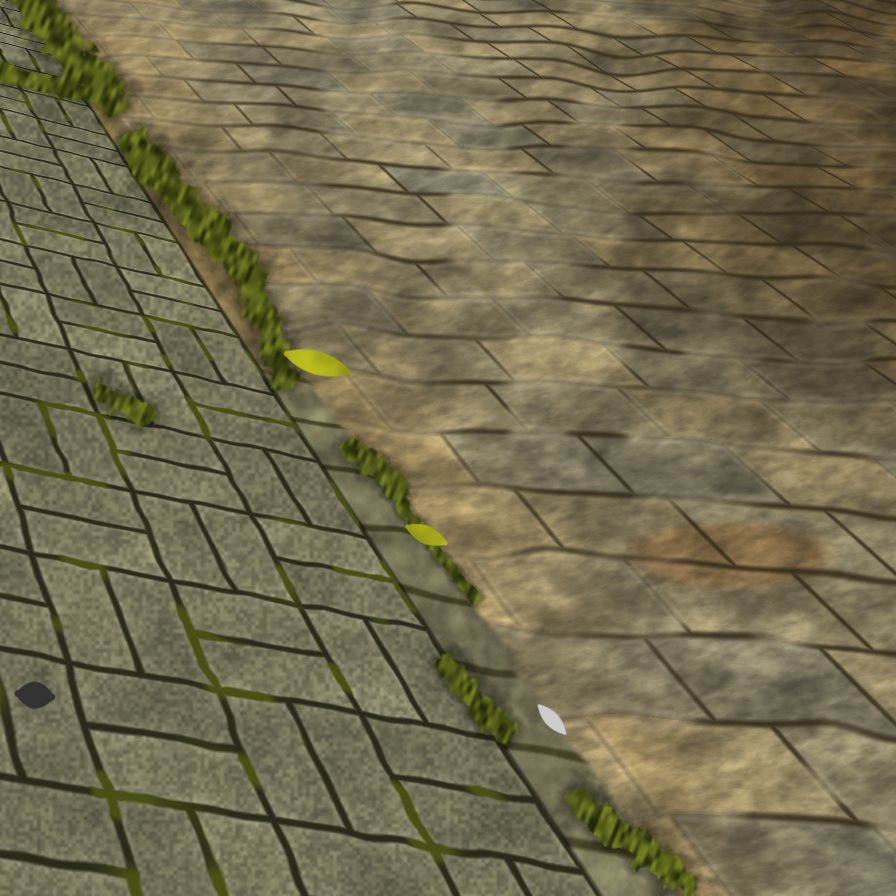
Write a Shadertoy shader that draws this texture.

```glsl
// A brick pavement in basket weave meets a road of worn stone along a grassy curb.
// Both surfaces are perspective grids; value noise adds wear, moss and turf, and
// tapered strokes add leaves and litter. Points are measured from the top left.

float hash(vec2 p) {
  vec3 q = fract(p.xyx * 0.1031);
  q += dot(q, q.yzx + 33.33);
  return fract((q.x + q.y) * q.z);
}

float noise(vec2 p) {
  vec2 i = floor(p), f = fract(p);
  f = f * f * (3.0 - 2.0 * f);
  return mix(mix(hash(i), hash(i + vec2(1, 0)), f.x),
             mix(hash(i + vec2(0, 1)), hash(i + vec2(1, 1)), f.x), f.y);
}

float fbm(vec2 p) {
  float sum = 0.0, amp = 0.533;
  for (int k = 0; k < 4; k++) {
    sum += amp * noise(p);
    p = mat2(1.6, 1.2, -1.2, 1.6) * p + 7.3;
    amp *= 0.5;
  }
  return sum;
}

// Distance to a segment in x, position along it in y
vec2 segment(vec2 p, vec2 a, vec2 b) {
  vec2 d = b - a;
  float t = clamp(dot(p - a, d) / dot(d, d), 0.0, 1.0);
  return vec2(length(p - a - d * t), t);
}

// Tapered stroke mask
float leaf(vec2 p, vec4 ends, float width, float px) {
  vec2 s = segment(p, ends.xy, ends.zw);
  return 1.0 - smoothstep(-px, px, s.x - width * (0.25 + 3.0 * s.y * (1.0 - s.y)));
}

float patchMask(vec2 p, vec2 center, vec2 radius) {
  return 1.0 - smoothstep(0.75, 1.1, length((p - center) / radius));
}

// Grid coordinates in xy, perspective divisor in z
vec3 pavementPlane(vec2 p) {
  mat3 project = mat3(0.168, 0.0443, 0.02, -0.0326, -0.0543, 0.103, 0.241, 0.768, 1);
  vec3 h = inverse(project) * vec3(p, 1);
  return vec3(h.xy / h.z, 1.0 / h.z);
}

vec3 pavement(vec2 p, vec3 plane, float px) {
  vec2 g = plane.xy;
  vec2 q = g + 0.035 * (vec2(noise(g * 5.0), noise(g * 5.0 + 40.0)) - 0.5);
  vec2 cell = floor(q), f = fract(q);
  if (mod(cell.x + cell.y, 2.0) > 0.5) f = f.yx;
  float across = fract(f.y * 2.0);
  float edge = min(min(f.x, 1.0 - f.x), 0.5 * min(across, 1.0 - across));
  float aa = px * plane.z / 0.14;
  float tone = hash(cell * 2.0 + floor(f.y * 2.0) * 17.0 + 60.0) - 0.5;
  vec3 c = vec3(0.455, 0.45, 0.35) * (1.0 + 0.16 * tone);
  c *= (0.82 + 0.36 * fbm(p * 22.0)) * (0.83 + 0.34 * noise(p * 230.0));
  c += 0.045 * (smoothstep(0.02, 0.04, edge) - smoothstep(0.04, 0.1, edge));
  float moss = smoothstep(0.57, 0.75, noise(g * 3.1 + 11.0));
  vec3 gap = mix(vec3(0.17, 0.165, 0.1), vec3(0.29, 0.31, 0.08), moss);
  float width = 0.019 + 0.02 * moss * noise(p * 90.0);
  return mix(gap, c, smoothstep(width - aa, width + aa + 0.014, edge));
}

vec3 curb(vec2 p, vec3 plane) {
  float along = plane.y * 1.35 + 0.2 * noise(p * 20.0);
  float edge = min(fract(along), 1.0 - fract(along));
  vec3 stone = vec3(0.45, 0.44, 0.33) * (0.9 + 0.2 * hash(vec2(floor(along) + 50.0, 3)));
  stone = mix(vec3(0.25, 0.24, 0.14), stone, smoothstep(0.02, 0.09, edge));
  vec3 c = mix(vec3(0.52, 0.45, 0.29), stone, smoothstep(0.36, 0.46, p.y));
  return c * (0.65 + 0.7 * fbm(p * 45.0)) * mix(0.5, 1.0, smoothstep(2.01, 2.05, plane.x));
}

vec3 road(vec2 p, float side, float px) {
  float wobble = noise(p * 13.0) - 0.5;
  float depth = p.y - 0.06 * (p.x - 0.5) + 0.52 + 0.018 * wobble;
  float v = 17.0 / depth, row = floor(v);
  float u = 6.2 * (p.x + 0.37 + 0.02 * wobble) / depth + 5.0 * hash(vec2(row, 9));
  vec2 f = 0.5 - abs(fract(vec2(u, v)) - 0.5);
  float edge = min(f.x * depth / 6.2, f.y * depth * depth / 17.0);
  // Dusty near the curb, deep brown toward the upper right
  vec3 c = mix(vec3(0.54, 0.485, 0.35), vec3(0.515, 0.485, 0.38), smoothstep(0.02, 0.25, side));
  float shade = smoothstep(0.5, 1.05, p.x) * (1.0 - smoothstep(0.25, 0.65, p.y));
  c = mix(c, vec3(0.34, 0.285, 0.185), shade);
  c *= mix(vec3(0.9, 0.92, 0.96), vec3(1.09, 1.05, 0.98), hash(vec2(floor(u) + 30.0, row)));
  c = mix(c, vec3(0.54, 0.42, 0.26), 0.7 * patchMask(p, vec2(0.815, 0.62), vec2(0.12, 0.04)));
  c = mix(c, vec3(0.32, 0.3, 0.24), 0.5 * patchMask(p, vec2(0.73, 0.205), vec2(0.07, 0.015)));
  c *= 0.6 + 0.8 * fbm(p * vec2(18, 30));
  c *= 0.78 + 0.44 * fbm(vec2(p.x - 0.5 * p.y, p.y + 0.3 * p.x) * vec2(60, 130));
  // Broken joints with a pale rim
  float worn = smoothstep(0.3, 0.65, noise(p * 15.0 + 20.0)) * smoothstep(0.01, 0.2, side);
  float width = 0.0028 * depth;
  c += 0.06 * (1.0 - smoothstep(width, width * 4.0, edge)) * (1.0 - worn);
  float joint = 1.0 - smoothstep(width * 0.4 - px, width * 1.7 + px, edge);
  return mix(c, vec3(0.2, 0.165, 0.1), joint * (0.2 + 0.65 * worn));
}

// Turf clumps: spine ends, then half widths
vec3 grass(vec2 p, vec3 ground) {
  vec4 spine[9] = vec4[9](vec4(0.035, 0, 0.12, 0.11), vec4(0, 0.078, 0.1, 0.105),
    vec4(0.15, 0.165, 0.275, 0.305), vec4(0.275, 0.305, 0.318, 0.42),
    vec4(0.39, 0.5, 0.445, 0.542), vec4(0.45, 0.565, 0.53, 0.67),
    vec4(0.5, 0.74, 0.56, 0.815), vec4(0.65, 0.895, 0.765, 0.985), vec4(0.115, 0.438, 0.16, 0.46));
  float width[9] = float[9](0.023, 0.012, 0.023, 0.017, 0.014, 0.008, 0.015, 0.019, 0.015);
  float cover = -9.0;
  for (int k = 0; k < 9; k++)
    cover = max(cover, 1.0 - segment(p, spine[k].xy, spine[k].zw).x / width[k]);
  float blades = noise(vec2(p.x + 0.4 * p.y, p.y - 0.5 * p.x) * vec2(190, 75));
  cover += 1.5 * (fbm(p * 65.0) - 0.5);
  vec3 c = mix(vec3(0.13, 0.15, 0.035), vec3(0.47, 0.51, 0.14), blades);
  return mix(ground * (1.0 - 0.3 * smoothstep(-0.8, 0.2, cover)), c, smoothstep(0.0, 0.35, cover));
}

void mainImage(out vec4 fragColor, in vec2 fragCoord) {
  vec2 p = fragCoord / iResolution.xy;
  p.y = 1.0 - p.y;
  float px = 1.0 / iResolution.y;
  vec3 plane = pavementPlane(p);
  float side = p.x - 0.04 - 0.72 * p.y + 0.012 * (noise(p * 28.0) - 0.5);
  vec3 c = mix(pavement(p, plane, px), curb(p, plane), smoothstep(1.99, 2.02, plane.x));
  c = mix(c, road(p, side, px), smoothstep(-0.006, 0.006, side));
  c = grass(p, c);
  // Leaves, litter and a stain
  vec3 yellow = vec3(0.66, 0.67, 0.1) * (0.8 + 0.4 * noise(p * 70.0));
  c = mix(c, yellow, leaf(p, vec4(0.32, 0.395, 0.388, 0.415), 0.013, px));
  c = mix(c, yellow, leaf(p, vec4(0.455, 0.588, 0.497, 0.606), 0.01, px));
  c = mix(c, vec3(0.8), leaf(p, vec4(0.602, 0.788, 0.63, 0.818), 0.008, px));
  c = mix(c, vec3(0.2), leaf(p, vec4(0.02, 0.774, 0.058, 0.778), 0.015, px));
  fragColor = vec4(c, 1);
}
```
